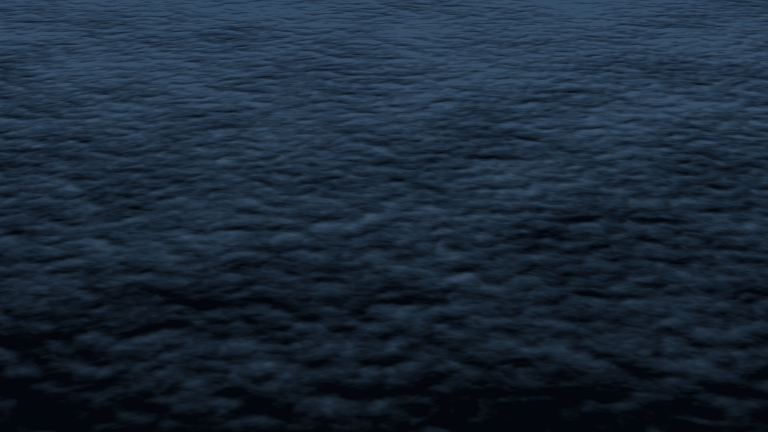
This texture is drawn by a WebGL 1 fragment shader. Its source:

```glsl
precision highp float;
// Dark, choppy open sea at dusk, seen at a low angle and receding upward.

uniform vec2 u_resolution;

#define HORIZON 1.55          // height of the vanishing line, in canvas heights
#define WAVE_FREQ vec2(10.0, 31.0)
#define OCTAVES 5
#define OCTAVE_STEP 1.75
#define OCTAVE_FADE 0.55
#define WARP 0.34             // how far waves push the ripples riding on them
#define WAVE_CONTRAST 0.52
#define DISTANCE_GLOW 0.88    // brightening from near to far water
#define PATCH_CONTRAST 0.26
#define DEEP_COLOR vec3(0.012, 0.027, 0.052)
#define MID_COLOR vec3(0.108, 0.167, 0.226)
#define SKY_COLOR vec3(0.220, 0.304, 0.388)

// Random unit vector for a lattice cell.
vec2 cellGradient(vec2 cell) {
  vec3 h = fract(cell.xyx * vec3(0.1031, 0.1030, 0.0973));
  h += dot(h, h.yzx + 33.33);
  float angle = 6.2831853 * fract((h.x + h.y) * h.z);
  return vec2(cos(angle), sin(angle));
}

float gradientNoise(vec2 p) {
  vec2 i = floor(p);
  vec2 f = p - i;
  vec2 u = f * f * f * (f * (f * 6.0 - 15.0) + 10.0);
  vec2 e = vec2(1.0, 0.0);
  float a = dot(cellGradient(i), f);
  float b = dot(cellGradient(i + e.xy), f - e.xy);
  float c = dot(cellGradient(i + e.yx), f - e.yx);
  float d = dot(cellGradient(i + e.xx), f - e.xx);
  return mix(mix(a, b, u.x), mix(c, d, u.x), u.y);
}

// Wave height with a pinched crest where the noise changes sign.
float waveHeight(vec2 p) {
  float n = gradientNoise(p);
  return 0.65 * n - 0.45 * sqrt(n * n + 0.004);
}

vec2 rotate(vec2 p, float angle) {
  float c = cos(angle);
  float s = sin(angle);
  return vec2(c * p.x - s * p.y, s * p.x + c * p.y);
}

// Slope of the water toward the viewer, summed over crossing wave trains.
float waveSlope(vec2 water, float pixelDepth) {
  vec2 freq = WAVE_FREQ;
  vec2 probe = vec2(0.0, 0.26);
  float weight = 0.7;
  float push = 0.0;
  float slope = 0.0;
  for (int i = 0; i < OCTAVES; i++) {
    float n = float(i);
    float heading = 0.5 * sin(n * 2.3 + 0.6) - 0.12;
    vec2 q = rotate(water * freq, heading) + n * vec2(17.3, 41.7);
    q.y += push;

    float front = waveHeight(q - probe);
    float back = waveHeight(q + probe);
    float visible = 1.0 - smoothstep(0.4, 1.2, pixelDepth * freq.y);
    slope += weight * visible * (back - front);

    push = 0.6 * push + WARP * (front + back);
    freq *= OCTAVE_STEP;
    weight = i == 0 ? 1.0 : weight * OCTAVE_FADE;
  }
  return slope;
}

vec3 waterColor(float tone) {
  vec3 lower = mix(DEEP_COLOR, MID_COLOR, clamp(tone * 2.0, 0.0, 1.0));
  return mix(lower, SKY_COLOR, clamp(tone * 2.0 - 1.0, 0.0, 1.0));
}

void main() {
  vec2 uv = gl_FragCoord.xy / u_resolution;
  float x = (uv.x - 0.5) * u_resolution.x / u_resolution.y;

  // Project the canvas onto the water plane.
  float drop = HORIZON - uv.y;
  vec2 water = vec2(x, 1.0) / drop;
  float pixelDepth = 1.0 / (u_resolution.y * drop * drop);

  // Faces toward the viewer show the deep; the far sides reflect the sky.
  float slope = waveSlope(water, pixelDepth);
  float patches = gradientNoise(water * vec2(2.2, 6.0) + 5.0);
  patches += 0.7 * gradientNoise(water * vec2(4.5, 13.0) + 31.0);
  float tone = 0.48 + DISTANCE_GLOW * (uv.y - 0.5);
  tone += PATCH_CONTRAST * patches - 0.06 * x * x;
  tone -= WAVE_CONTRAST * slope;

  // Far water turns bluer, near water greyer.
  vec3 tint = mix(vec3(1.03, 1.0, 0.97), vec3(0.95, 1.0, 1.05), uv.y);
  gl_FragColor = vec4(waterColor(tone) * tint, 1.0);
}
```
